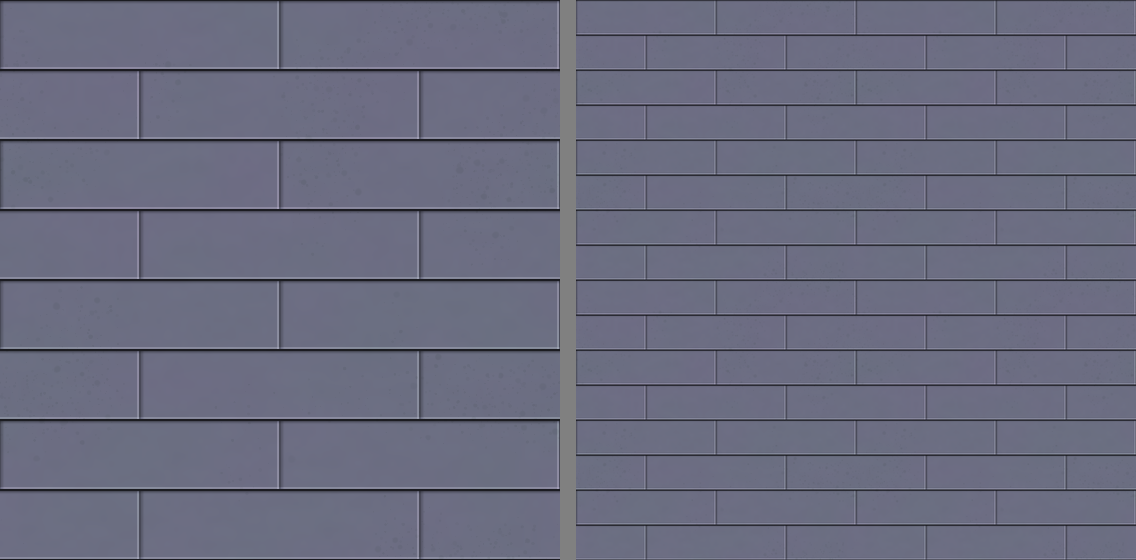
Left: one tile. Right: repeated 2 by 2.
Reproduce this texture procedurally as a Shadertoy shader.

```glsl
// Slate-blue planks in running bond: two per row, eight rows, every other row
// shifted by half a plank. Each joint is a bevel profile (highlight, groove, soft
// shadow) times the base colour; wrapping noise adds tint, mottling and faint stains.

const float ROWS = 8.0;
const float PLANKS = 2.0;
const float LINE = 1.0 / 512.0;          // width of one bevel step, in canvas units
const vec3 BASE = vec3(0.424, 0.430, 0.512);
const vec3 TINT = vec3(0.009, -0.007, 0.008);
const vec3 GLINT = vec3(1.0, 0.99, 0.94); // colour cast of the highlights
const float HIGHLIGHT = 1.38;            // brightness factors of the profile
const vec2 ROW_STEPS = vec2(0.25, 0.68);  // groove, shadow
const vec2 PLANK_STEPS = vec2(0.67, 0.82);
const float MOTTLE = 0.025;
const float STAIN = 0.06;

float hash(vec2 p) {
    vec3 q = fract(vec3(p.xyx) * vec3(0.1031, 0.1030, 0.0973));
    q += dot(q, q.yzx + 33.33);
    return fract((q.x + q.y) * q.z);
}

// Value noise that wraps after the given whole number of cells
float noise(vec2 uv, vec2 cells, float seed) {
    vec2 p = uv * cells, i = floor(p), f = fract(p);
    f = f * f * (3.0 - 2.0 * f);
    vec2 a = mod(i, cells) + seed, b = mod(i + 1.0, cells) + seed;
    return mix(mix(hash(a), hash(vec2(b.x, a.y)), f.x),
               mix(hash(vec2(a.x, b.y)), hash(b), f.x), f.y);
}

// Scattered round stains, one candidate per cell, gathered in loose clusters
float stains(vec2 uv, float cells, float maxRadius, float seed) {
    float cover = 0.0;
    vec2 home = floor(uv * cells);
    for (int y = -1; y <= 1; y++)
    for (int x = -1; x <= 1; x++) {
        vec2 cell = home + vec2(x, y);
        vec2 wrapped = mod(cell, cells);
        vec2 id = wrapped + seed;
        vec2 jitter = vec2(hash(id + 11.0), hash(id + 47.0));
        vec2 centre = (cell + jitter) / cells;
        float cluster = noise((wrapped + 0.5) / cells, vec2(7.0), 5.0);
        float present = step(hash(id), 0.8 * smoothstep(0.4, 0.95, cluster));
        float radius = maxRadius * mix(0.3, 1.0, pow(hash(id + 83.0), 3.0));
        float dist = length(uv - centre) + 0.0015 * (noise(uv, vec2(200.0), 9.0) - 0.5);
        float spot = 1.0 - smoothstep(radius * 0.6, radius * 1.15, dist);
        cover = max(cover, present * spot * mix(0.4, 1.0, hash(id + 29.0)));
    }
    return cover;
}

// Antialiased coverage of the span from lo to hi, in bevel steps
float band(float d, float lo, float hi, float aa) {
    return clamp((d - lo) / aa + 0.5, 0.0, 1.0) - clamp((d - hi) / aa + 0.5, 0.0, 1.0);
}

// Brightness across a joint; d is the signed distance toward the shadow side
float bevel(float d, vec2 steps, float aa) {
    float s = 1.0 - 0.14 * (1.0 - smoothstep(1.5, 4.5, d)) * step(0.0, d);
    s = mix(s, HIGHLIGHT, band(d, -2.5, -1.0, aa));
    s = mix(s, steps.x, band(d, -1.0, 1.0, aa));
    return mix(s, steps.y, band(d, 1.0, 2.0, aa));
}

void mainImage(out vec4 fragColor, in vec2 fragCoord) {
    vec2 uv = fragCoord / iResolution.xy;
    float aa = 1.0 / (iResolution.y * LINE);

    // Signed distances to the nearest row joint and plank joint
    float row = floor(uv.y * ROWS);
    float shift = 0.5 * mod(row + 1.0, 2.0);
    float below = (0.5 - fract(uv.y * ROWS + 0.5)) / (ROWS * LINE);
    float right = (fract(uv.x * PLANKS + shift + 0.5) - 0.5) / (PLANKS * LINE);

    // Plank joints stop at the row grooves, which keep an even depth
    float groove = band(below, -1.0, 1.0, aa);
    float shade = bevel(below, ROW_STEPS, aa) * mix(bevel(right, PLANK_STEPS, aa), 1.0, groove);
    shade = min(shade, HIGHLIGHT * 1.06);

    // Slow colour drift, stronger on the highlights
    float drift = noise(uv, vec2(4.0, 6.0), 3.0) + noise(uv, vec2(9.0, 13.0), 17.0) - 1.0;
    float glint = smoothstep(1.0, HIGHLIGHT, shade);
    vec3 color = BASE + TINT * drift * (1.0 + glint);
    color *= mix(vec3(1.0), GLINT, glint);

    // Mottling and stains on the plank faces
    float mottle = 0.6 * noise(uv, vec2(22.0, 40.0), 31.0) + 0.4 * noise(uv, vec2(70.0), 53.0);
    float stain = max(stains(uv, 40.0, 0.0075, 100.0), 0.8 * stains(uv, 90.0, 0.0035, 300.0));
    color *= 1.0 + MOTTLE * (mottle - 0.5);
    color *= 1.0 - STAIN * stain * vec3(1.0, 0.8, 1.0);

    fragColor = vec4(color * shade, 1.0);
}
```
